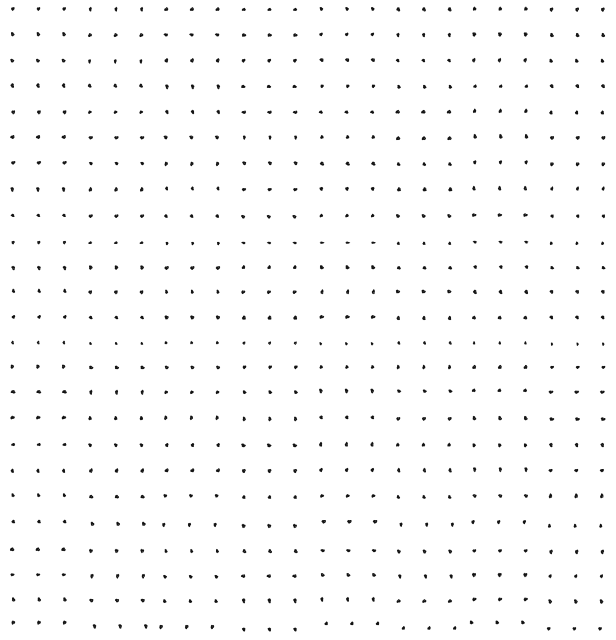
Write a Shadertoy shader that draws this pattern.

```glsl
const vec2 GRID = vec2(24.0, 24.93);   // dots across and down the canvas
const float TOP_SHIFT = 0.143;         // lifts the first row towards the top edge
const float TRIO = 3.0;                // neighbouring dots that share one shape
const float DOT_RADIUS = 0.069;        // in cells
const vec3 PAPER = vec3(1.0);
const vec3 INK = vec3(0.07);
const vec3 WORN_INK = vec3(0.32);

// Drift direction of each trio, y pointing down
const vec2 DRIFT[8] = vec2[8](
    vec2(0.0, -0.6), vec2(1.0, 0.1), vec2(-1.0, 0.2), vec2(0.0, 0.7),
    vec2(1.0, -0.5), vec2(1.0, 0.4), vec2(-0.6, -0.7), vec2(-0.7, 0.6));

vec2 hash2(vec2 p) {
    vec3 q = fract(vec3(p.xyx) * vec3(0.1031, 0.1030, 0.0973));
    q += dot(q, q.yzx + 33.33);
    return fract((q.xx + q.yz) * q.zy);
}

// Uneven spacing of the rows, fading in below the top
float rowOffset(float row) {
    float wave = 0.07 * sin(0.483 * (row - 5.75)) + 0.04 * sin(1.571 * (row - 8.0));
    return wave * smoothstep(3.0, 9.0, row);
}

// Every fourth row strays, more so towards the bottom
float driftAmount(float row) {
    float depth = clamp((row - 16.0) / 8.0, 0.0, 1.0);
    float stray = mod(row, 4.0) < 0.5 ? 1.0 : 0.25;
    return 0.02 + 0.18 * depth * stray;
}

vec2 dotCentre(float trio, float row) {
    vec2 jitter = (hash2(vec2(trio, row) + 7.0) - 0.5) * 0.06 * smoothstep(0.0, 2.0, row);
    vec2 drift = DRIFT[int(mod(trio, 8.0))] * driftAmount(row);
    return drift + jitter + vec2(0.0, rowOffset(row));
}

// Rounded, slightly angular blob with a layered-sine outline
float blobDistance(vec2 p, vec2 radii, vec2 phase) {
    vec2 q = p / radii;
    float angle = atan(q.y, q.x + 1e-5);
    float outline = 1.0 + 0.12 * sin(2.0 * angle + phase.x)
                        + 0.11 * sin(3.0 * angle + phase.y)
                        + 0.05 * sin(5.0 * angle + phase.x + phase.y);
    return (length(q) - outline) * min(radii.x, radii.y);
}

vec2 dotRadii(vec2 seed, float row) {
    float size = DOT_RADIUS * mix(0.9, 1.08, seed.x);
    float stretch = mix(0.92, 1.16, seed.y);
    // Thin rows in the middle of the sheet
    float flatRow = 1.0 - 0.25 * exp(-4.0 * abs(row - 9.0));
    float faintRow = 1.0 - 0.2 * exp(-4.0 * abs(row - 13.0));
    return size * faintRow * vec2(1.0 / stretch, stretch * flatRow);
}

float coverage(float dist, float pixel) {
    return 1.0 - smoothstep(-0.65 * pixel, 0.65 * pixel, dist);
}

void mainImage(out vec4 fragColor, in vec2 fragCoord) {
    vec2 uv = fragCoord / iResolution.xy;
    vec2 grid = vec2(uv.x, 1.0 - uv.y) * GRID + vec2(0.0, TOP_SHIFT);
    vec2 cell = floor(grid);
    float pixel = GRID.x / iResolution.x;

    // Dot shape, shared by its trio
    float trio = floor(cell.x / TRIO);
    vec2 seed = hash2(vec2(trio, cell.y) + 31.0);
    vec2 phase = 6.2832 * hash2(vec2(trio, cell.y) + 53.0);
    vec2 p = fract(grid) - 0.5 - dotCentre(trio, cell.y);
    float ink = coverage(blobDistance(p, dotRadii(seed, cell.y), phase), pixel);

    // Small worn fleck inside the ink
    vec2 fleck = (seed - 0.5) * 0.06;
    float wear = coverage(length(p - fleck) - 0.012, pixel) * step(0.5, seed.x);

    vec3 color = mix(PAPER, mix(INK, WORN_INK, wear), ink);
    fragColor = vec4(color, 1.0);
}
```
